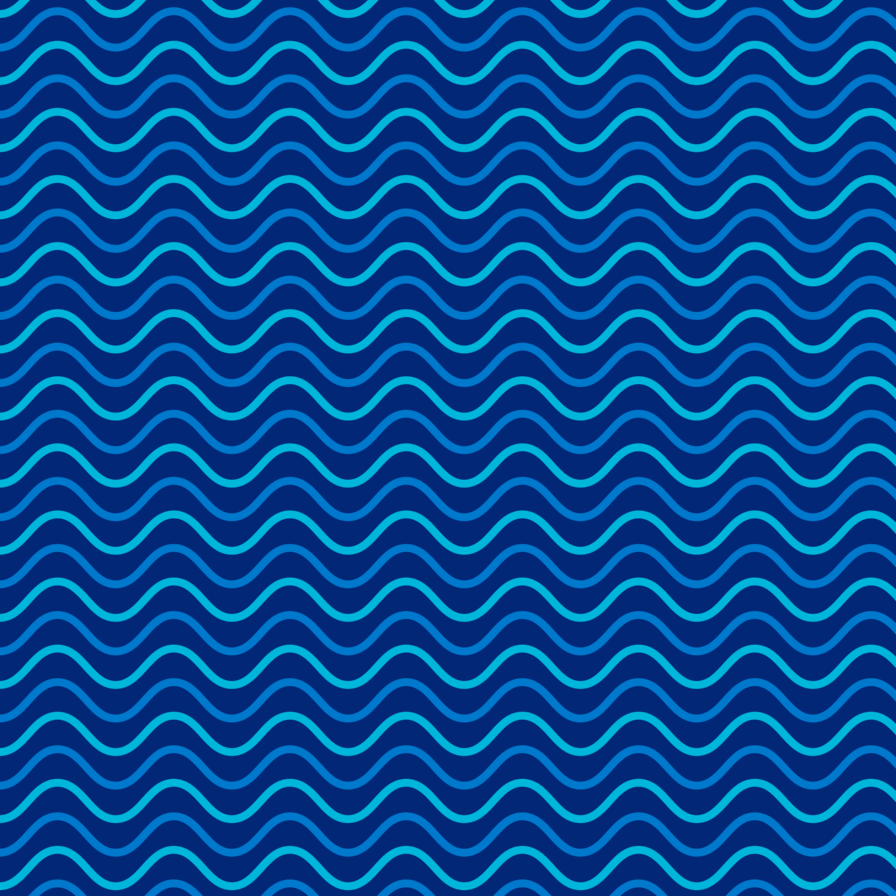
This pattern is drawn by a three.js fragment shader. Its source:

```glsl
// Stacked wavy stripes, alternating cyan and mid blue on a navy ground.
// Each stripe follows a cosine with softly flattened crests; its vertical
// offset is divided by the local slope so the stroke keeps an even width.
varying vec2 vUv;

const float TAU = 6.2831853;

// Height (x) and slope (y) of the wave at a horizontal position.
vec2 waveAt(float x) {
  float wavelength = 0.1297;
  float amplitude = 0.0203 / 0.975;
  float phase = TAU * (x - 0.0642) / wavelength;
  float height = cos(phase) - 0.025 * cos(3.0 * phase);
  float slope = (0.075 * sin(3.0 * phase) - sin(phase)) * TAU / wavelength;
  return amplitude * vec2(height, slope);
}

void main() {
  vec3 navy = vec3(0.003, 0.152, 0.463);
  vec3 blue = vec3(0.0, 0.47, 0.80);
  vec3 cyan = vec3(0.0, 0.715, 0.855);

  // Nearest stripe: even rows are cyan, odd rows blue
  vec2 wave = waveAt(vUv.x);
  float spacing = 0.03744;
  float row = (vUv.y - 0.0312 - wave.x) / spacing;
  float index = floor(row + 0.5);
  vec3 stripe = mix(cyan, blue, mod(index, 2.0));

  // Perpendicular distance to the stripe's centre line
  float dist = abs(row - index) * spacing / sqrt(1.0 + wave.y * wave.y);
  float halfWidth = 0.0044;
  float soft = 0.001;
  float ink = 1.0 - smoothstep(halfWidth - soft, halfWidth + soft, dist);

  gl_FragColor = vec4(mix(navy, stripe, ink), 1.0);
}
```
